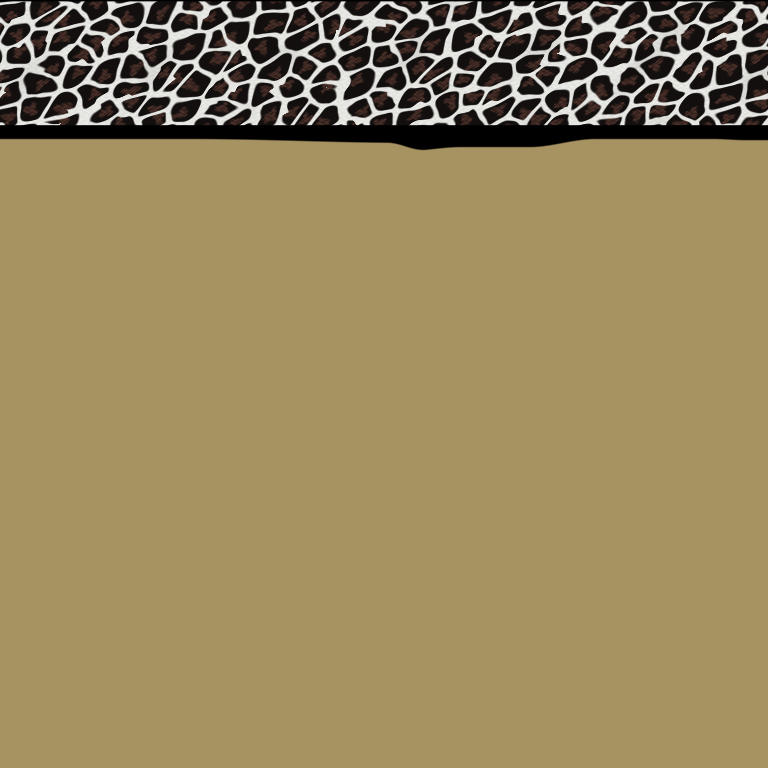
Reproduce this background procedurally as a Shadertoy shader.

```glsl
#define BAND_BOTTOM 0.837
#define STRIP_BOTTOM 0.819
#define BULGE_DEPTH 0.0105
#define SPOT_SIZE vec2(0.037, 0.0285)
#define SPOT_TILT 0.28
#define SPOT_GAP 0.075
#define JITTER 0.78
#define TAN vec3(0.655, 0.573, 0.384)
#define FUR_WHITE vec3(0.90, 0.90, 0.885)
#define SPOT_BLACK vec3(0.07, 0.06, 0.055)
#define SPOT_BROWN vec3(0.34, 0.21, 0.18)

vec2 hash2(vec2 p) {
    return fract(sin(vec2(dot(p, vec2(127.1, 311.7)), dot(p, vec2(269.5, 183.3)))) * 4375.85);
}

// Layered sines in the range -1 to 1
float waves(vec2 p) {
    float sum = sin(p.x + 1.7 * sin(p.y * 0.8)) + sin(p.y * 1.3 + 1.4 * sin(p.x * 0.9));
    return 0.35 * sum + 0.3 * sin(p.x * 2.1 - p.y * 1.7);
}

vec2 cellPoint(vec2 id) {
    return id + 0.5 + JITTER * (hash2(id) - 0.5);
}

// Rounded distance to the cell border; also gives the centre offset and cell id
float cellBorder(vec2 p, out vec2 toCentre, out vec2 cellId) {
    vec2 base = floor(p);
    float nearest = 9.0;
    for (int j = -1; j <= 1; j++)
    for (int i = -1; i <= 1; i++) {
        vec2 id = base + vec2(i, j);
        vec2 offset = cellPoint(id) - p;
        if (dot(offset, offset) < nearest) {
            nearest = dot(offset, offset);
            toCentre = offset;
            cellId = id;
        }
    }
    float sum = 0.0;
    for (int j = -2; j <= 2; j++)
    for (int i = -2; i <= 2; i++) {
        vec2 id = cellId + vec2(i, j);
        if (i == 0 && j == 0) continue;
        vec2 offset = cellPoint(id) - p;
        float edge = dot(0.5 * (toCentre + offset), normalize(offset - toCentre));
        sum += exp(-18.0 * edge);
    }
    return -log(sum) / 18.0;
}

vec3 leopard(vec2 uv, float pixel) {
    // Tilted cells with wavy outlines
    vec2 p = (uv + vec2(0.0, -SPOT_TILT * uv.x)) / SPOT_SIZE;
    p += 0.13 * vec2(waves(p * 2.3), waves(p.yx * 2.1 + 4.0));
    vec2 toCentre, id;
    float border = cellBorder(p, toCentre, id);
    vec2 random = hash2(id + 37.0);
    float soft = 0.8 * pixel / SPOT_SIZE.y;

    // Spots, some with a pale notch in the rim
    float angle = atan(toCentre.y, toCentre.x) + 6.283 * random.x;
    float notch = 0.14 * smoothstep(0.75, 1.0, cos(angle)) * step(0.45, random.y);
    float rim = border - SPOT_GAP - notch + 0.025 * waves(p * 5.0);
    float spot = smoothstep(-soft, soft, rim);

    // Broken brown cores with a woven grain
    float core = 0.23 + 0.07 * sin(3.0 * angle) - length(toCentre + 0.12 * (random - 0.5));
    float grain = waves(uv * vec2(620.0, 900.0));
    float brown = smoothstep(-0.06, 0.08, core + 0.04 * grain) * (0.65 + 0.3 * grain);

    vec3 fur = FUR_WHITE + 0.035 * grain;
    fur -= 0.05 * smoothstep(0.2, 0.9, waves(uv * 38.0));
    vec3 mark = mix(SPOT_BLACK, SPOT_BROWN, clamp(brown, 0.0, 1.0));
    return mix(fur, mark, spot);
}

// Lower edge of the black strip, with its long slope and flat bulge
float stripEdge(float x) {
    float bulge = smoothstep(0.505, 0.555, x) * (1.0 - smoothstep(0.69, 0.775, x));
    float slope = 0.005 * smoothstep(0.25, 0.53, x) * (1.0 - smoothstep(0.53, 0.60, x));
    float tail = 0.0015 * smoothstep(0.93, 0.97, x);
    return STRIP_BOTTOM - slope - BULGE_DEPTH * bulge - tail;
}

void mainImage(out vec4 fragColor, in vec2 fragCoord) {
    vec2 uv = fragCoord / iResolution.xy;
    float pixel = 1.0 / iResolution.y;

    // Plain field, black strip, then patterned band
    float strip = smoothstep(-pixel, pixel, uv.y - stripEdge(uv.x));
    vec3 color = mix(TAN, vec3(0.0), strip);
    float band = smoothstep(-0.7 * pixel, 0.7 * pixel, uv.y - BAND_BOTTOM);
    band *= 1.0 - smoothstep(-0.7 * pixel, 0.7 * pixel, uv.y - 0.9982);
    color = mix(color, leopard(uv, pixel), band);

    fragColor = vec4(color, 1.0);
}
```
